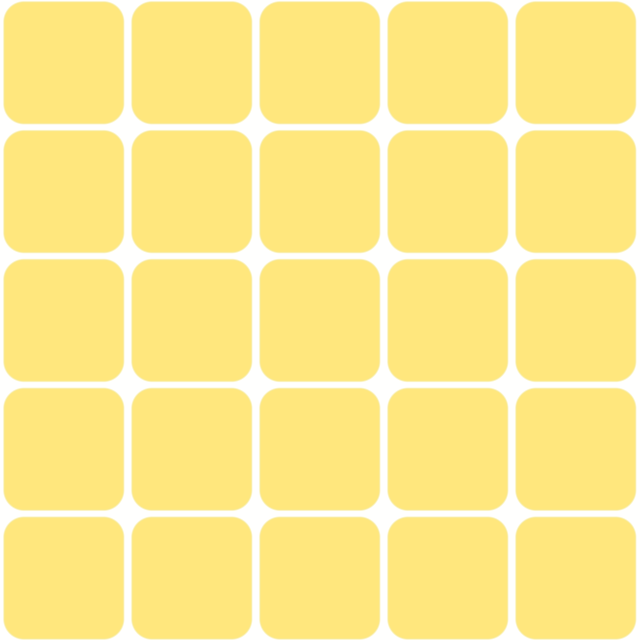
Give the GLSL for this pattern, as a Shadertoy shader.

```glsl
// Five by five grid of soft-edged yellow rounded tiles on white.

float roundedBox(vec2 p, vec2 halfSize, float radius) {
    vec2 q = abs(p) - halfSize + radius;
    return length(max(q, 0.0)) + min(max(q.x, q.y), 0.0) - radius;
}

void mainImage(out vec4 fragColor, in vec2 fragCoord) {
    vec2 uv = fragCoord / iResolution.xy;
    float pixel = 1.0 / min(iResolution.x, iResolution.y);

    // Repeat about the central tile; rows sit slightly wider apart than columns
    vec2 pitch = vec2(0.2, 0.2013);
    vec2 local = (fract((uv - vec2(0.4997, 0.4993)) / pitch + 0.5) - 0.5) * pitch;
    float dist = roundedBox(local, vec2(0.0941, 0.0957), 0.032);

    // Flat fill with a faint duller rim, fading softly into the white gap
    float soft = max(0.0018, 0.75 * pixel);
    vec3 tile = mix(vec3(1.0, 0.907, 0.49), vec3(0.975, 0.91, 0.55),
                    smoothstep(-1.6 * soft, -0.4 * soft, dist));
    vec3 color = mix(tile, vec3(1.0, 1.0, 0.995), smoothstep(-soft, soft, dist));

    fragColor = vec4(color, 1.0);
}
```
